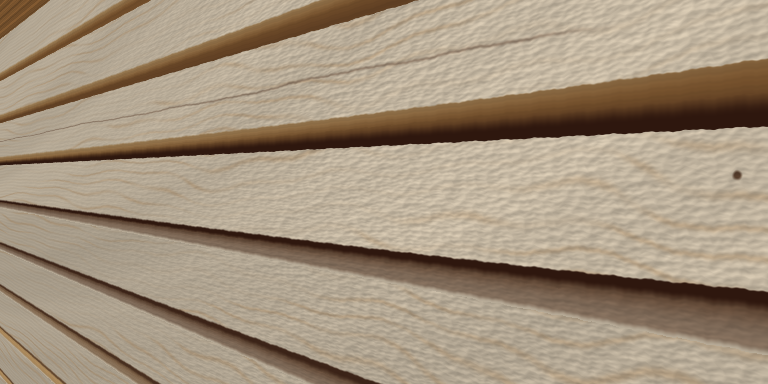
This texture is drawn by a WebGL 2 fragment shader. Its source:

```glsl
#version 300 es
precision highp float;

uniform vec2 u_resolution;
out vec4 outColor;

const vec3 PALE_WOOD = vec3(0.745, 0.695, 0.615);
const vec3 GRAIN_TAN = vec3(0.62, 0.49, 0.34);
const vec3 OCHRE = vec3(0.60, 0.48, 0.32);
const vec3 UMBER = vec3(0.45, 0.31, 0.17);
const vec3 SHADE = vec3(0.50, 0.42, 0.35);
const vec3 DEEP_SHADE = vec3(0.34, 0.24, 0.17);
const vec3 DARK_GAP = vec3(0.18, 0.09, 0.055);

const float FIRST_EDGE = 0.104;    // top edge of row 0 at the left side
const float FIRST_SLOPE = 0.78;
const float PITCH = 0.1094;        // row spacing at the left side
const float FAN = 0.243;           // growth of the spacing to the right
const float FACE_SHARE = 0.79;     // part of a row filled by the board
const float FACE_TAPER = 0.045;
const float RAGGED = 0.005;
const float ROUGHNESS = 0.17;
const vec2 FIBRE_SCALE = vec2(15.0, 36.0);
const float RINGS = 6.0;
const float CRACK_ROW = 2.0;
const vec2 KNOT = vec2(1.92, 0.215);
const float KNOT_ROW = 3.0;

vec2 hash2(vec2 p) {
    vec3 q = fract(p.xyx * vec3(0.1031, 0.1030, 0.0973));
    q += dot(q, q.yzx + 33.33);
    return fract((q.xx + q.yz) * q.zy);
}

// Distance to the nearest scattered cell point
float cells(vec2 p) {
    vec2 base = floor(p);
    float nearest = 4.0;
    for (int j = -1; j <= 1; j++) {
        for (int i = -1; i <= 1; i++) {
            vec2 cell = base + vec2(i, j);
            vec2 d = cell + hash2(cell) - p;
            nearest = min(nearest, dot(d, d));
        }
    }
    return sqrt(nearest);
}

float waves(float x, float seed) {
    return 0.5 * sin(x + seed) + 0.3 * sin(2.3 * x + 1.7 * seed) + 0.2 * sin(5.1 * x - seed);
}

// Sawn relief, lit from one side
float relief(vec2 p) {
    return cells(p + vec2(0.3, 0.35)) - cells(p);
}

vec3 boardFace(vec2 g, float row, float scale, float x, float fuzz) {
    float seed = row * 2.37;
    vec3 wood = PALE_WOOD * (1.0 + 0.035 * waves(g.x * 1.6 + g.y * 3.0, seed));
    wood *= mix(0.94, 1.02, smoothstep(0.0, 1.3, x));
    wood *= 1.0 - 0.06 * smoothstep(3.0, 4.0, row);

    // Growth rings bend along the board and fade in patches
    float ring = g.y * RINGS + 0.9 * waves(g.x * 1.5, seed) + 0.2 * sin(g.y * 9.0 + g.x * 2.0);
    float line = pow(0.5 + 0.5 * sin(6.2832 * ring), 7.0);
    float patches = smoothstep(-0.3, 0.6, waves(g.x * 1.3 + g.y * 4.0, seed + 2.0));
    wood = mix(wood, GRAIN_TAN, line * (0.06 + 0.32 * patches));
    wood *= 1.0 + 0.018 * sin(g.y * 95.0 + 3.0 * waves(g.x * 3.0, seed));

    // One long crack and one small knot
    float crackAt = 0.41 + 0.025 * waves(g.x * 2.0, 1.0);
    float crackOffset = (g.y - crackAt) / 0.011;
    float crack = exp(-crackOffset * crackOffset) * float(row == CRACK_ROW);
    wood = mix(wood, SHADE, 0.75 * crack * (1.0 - smoothstep(1.35, 1.65, x)));
    float knot = length((vec2(x, g.y) - KNOT) * vec2(1.0, scale));
    wood = mix(wood, DEEP_SHADE, float(row == KNOT_ROW) * (1.0 - smoothstep(0.006, 0.016, knot)));

    return wood * (1.0 + fuzz);
}

// t runs from the lower board edge to the next board
vec3 gapColor(float t, vec2 g, float row, float x, float fuzz) {
    float depth = min(1.0, exp(0.65 - 1.3 * abs(row - 2.5)));
    float streak = 1.0 + 0.05 * waves(g.y * 60.0 + g.x, row);
    if (row < 2.5) {
        vec3 under = mix(OCHRE, UMBER, smoothstep(0.0, 0.7, t + 0.18 * x));
        return mix(under * streak, DARK_GAP, depth * smoothstep(0.35, 0.8, t));
    }
    vec3 shadow = mix(DEEP_SHADE, SHADE, smoothstep(0.15, 0.75, t));
    shadow = mix(shadow, OCHRE * 1.1, smoothstep(4.5, 6.0, row));
    shadow *= streak * (1.0 + 0.6 * fuzz);
    float slit = 1.0 - smoothstep(0.16, 0.34, t);
    return mix(shadow, DARK_GAP, slit * mix(0.55, 1.0, depth));
}

void main() {
    vec2 p = gl_FragCoord.xy / u_resolution * vec2(2.0, 1.0);

    // Rows fan out from a point beyond the left side
    float scale = PITCH + FAN * p.x;
    float along = log(scale) / FAN;
    float lane = (1.0 - p.y - FIRST_EDGE + FIRST_SLOPE * p.x) / scale;
    lane += RAGGED * waves(along * 31.0, floor(lane + 0.15));
    float row = floor(lane);
    float v = lane - row;
    vec2 g = vec2(along, v);

    vec2 fibre = vec2(along + 0.5 * v, v) * FIBRE_SCALE + row * 17.0;
    float fuzz = relief(fibre) + 0.5 * relief(fibre * vec2(0.45, 0.5) + 9.0);
    fuzz *= ROUGHNESS * smoothstep(0.06, 0.38, scale);

    // Boards, gaps and softened borders
    float soft = 1.2 / (u_resolution.y * scale);
    float face = FACE_SHARE - FACE_TAPER * p.x + 0.02 * step(2.5, row);
    float t = clamp((v - face) / (1.0 - face), 0.0, 1.0);
    vec3 board = boardFace(g, row, scale, p.x, fuzz);
    vec3 gap = gapColor(t, g, row, p.x, fuzz);
    vec3 color = mix(board, gap, smoothstep(face - soft, face + soft, v));
    float penumbra = soft + 0.03 * step(2.5, row);
    color = mix(color, PALE_WOOD * 0.96, smoothstep(1.0 - penumbra, 1.0, v));
    color = mix(color, UMBER * (1.0 + 0.2 * waves(lane * 30.0, 0.5)), 1.0 - smoothstep(-soft, 0.0, lane));
    outColor = vec4(color, 1.0);
}
```
